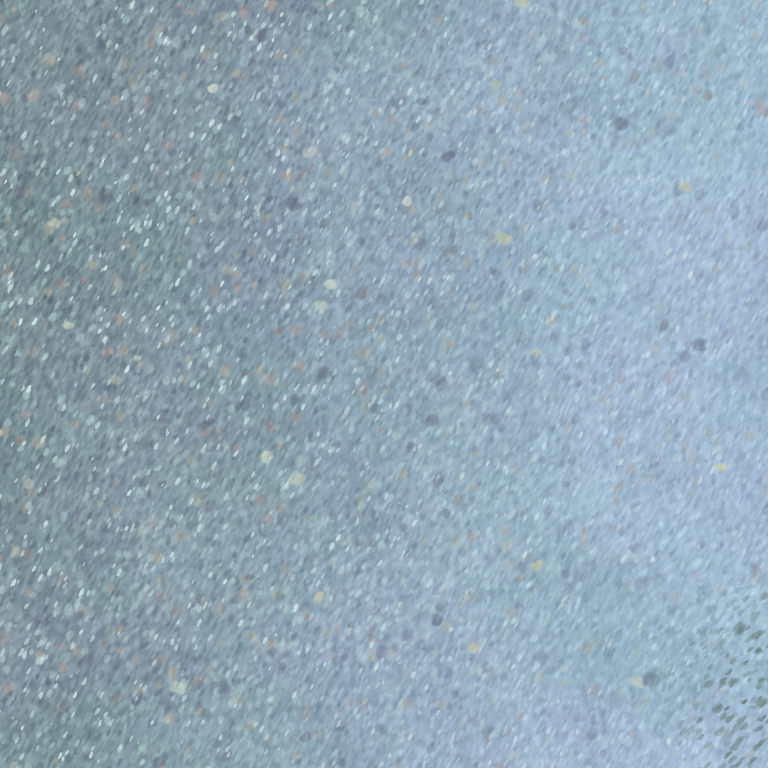
Write a Shadertoy shader that draws this texture.

```glsl
// Blue-grey wet asphalt: fine slanted grains, pale chips and a soft sheen from the right.

const vec3 SHADE_GREY = vec3(0.490, 0.565, 0.592);
const vec3 SHEEN_BLUE = vec3(0.625, 0.728, 0.815);
const vec2 STREAK_DIR = vec2(0.47, 0.883);

vec3 hash3(vec2 cell, float seed) {
    vec3 p = fract(vec3(cell.xyx + seed * 17.3) * vec3(0.1031, 0.1030, 0.0973));
    p += dot(p, p.yxz + 33.33);
    return fract((p.xxy + p.yzz) * p.zyx);
}

float valueNoise(vec2 p, float seed) {
    vec2 cell = floor(p), f = fract(p);
    f = f * f * (3.0 - 2.0 * f);
    float low = mix(hash3(cell, seed).x, hash3(cell + vec2(1, 0), seed).x, f.x);
    float high = mix(hash3(cell + vec2(0, 1), seed).x, hash3(cell + vec2(1, 1), seed).x, f.x);
    return mix(low, high, f.y);
}

// Broad noise centred on zero.
float cloud(vec2 p, float seed) {
    return 0.6 * valueNoise(p, seed) + 0.4 * valueNoise(p * 2.3, seed + 1.0) - 0.5;
}

// Rotates so that y runs along the given direction.
vec2 alignTo(vec2 p, vec2 dir) {
    return vec2(p.x * dir.y - p.y * dir.x, dot(p, dir));
}

// Lays soft, uneven grains over the ground; one possible grain per cell.
vec3 scatter(vec3 ground, vec2 p, float seed, float share, vec3 tintA, vec3 tintB, float opacity) {
    vec2 home = floor(p);
    vec2 bent = p + 0.3 * vec2(valueNoise(p * 2.0, seed + 5.0), valueNoise(p * 2.0, seed + 6.0)) - 0.15;
    for (int j = -1; j <= 1; j++) {
        for (int i = -1; i <= 1; i++) {
            vec2 cell = home + vec2(i, j);
            vec3 place = hash3(cell, seed);
            vec3 kind = hash3(cell, seed + 3.0);
            float radius = mix(0.35, 0.75, place.z);
            float cover = 1.0 - smoothstep(radius * 0.5, radius, length(bent - cell - place.xy));
            cover *= step(kind.x, share) * opacity * mix(0.5, 1.0, kind.z);
            ground = mix(ground, mix(tintA, tintB, kind.y), cover);
        }
    }
    return ground;
}

// Smooth sheen plus faint violet and green blotches.
vec3 groundColor(vec2 uv, float sheen) {
    vec3 color = mix(SHADE_GREY, SHEEN_BLUE, sheen);
    color += cloud(uv * 9.0, 11.0) * 0.07;
    color += cloud(uv * 6.0, 14.0) * vec3(0.035, -0.015, 0.03);
    return color;
}

void mainImage(out vec4 fragColor, in vec2 fragCoord) {
    vec2 uv = fragCoord / iResolution.y;
    vec2 slant = alignTo(uv, STREAK_DIR);
    float sheen = smoothstep(-0.1, 1.0, uv.x - 0.2 * uv.y + 0.1 + 0.2 * cloud(uv * 3.0, 8.0));
    float contrast = mix(1.0, 0.55, sheen);
    vec3 base = groundColor(uv, sheen);
    vec3 color = base;

    // Dense grains in neighbouring shades
    color = scatter(color, slant / vec2(0.0095, 0.0130), 21.0, 0.8,
                    base * vec3(0.80, 0.79, 0.83), base * vec3(1.17, 1.18, 1.15), 0.65 * contrast);
    color = scatter(color, slant / vec2(0.0060, 0.0105), 31.0, 0.8,
                    base * vec3(0.76, 0.78, 0.81), base * vec3(1.24, 1.24, 1.20), 0.75 * contrast);

    // Tinted pebbles: warm, violet and pale green
    color = scatter(color, slant / vec2(0.0130, 0.0150), 41.0, 0.08,
                    vec3(0.68, 0.58, 0.56), vec3(0.70, 0.70, 0.60), 0.6 * contrast);
    color = scatter(color, slant / vec2(0.0130, 0.0170), 51.0, 0.07,
                    vec3(0.40, 0.43, 0.51), vec3(0.46, 0.50, 0.58), 0.6 * contrast);
    color = scatter(color, slant / vec2(0.0090, 0.0130), 61.0, 0.10,
                    vec3(0.64, 0.76, 0.76), vec3(0.72, 0.82, 0.82), 0.65 * contrast);

    // Bright slivers and rare larger stones
    color = scatter(color, slant / vec2(0.0048, 0.0105), 71.0, 0.07,
                    vec3(0.74, 0.84, 0.86), vec3(0.88, 0.95, 0.95), 0.85 * contrast);
    color = scatter(color, uv / vec2(0.0190, 0.0150), 81.0, 0.008,
                    vec3(0.74, 0.76, 0.66), vec3(0.86, 0.90, 0.84), 0.8);
    color = scatter(color, uv / vec2(0.0200, 0.0180), 91.0, 0.006,
                    vec3(0.36, 0.38, 0.46), vec3(0.43, 0.47, 0.55), 0.6);

    // Dark mossy specks in the lower right corner
    float moss = smoothstep(0.80, 1.0, uv.x) * (1.0 - smoothstep(0.08, 0.36, uv.y));
    color = scatter(color, alignTo(uv, vec2(0.75, 0.66)) / vec2(0.0070, 0.0140), 101.0, 0.4,
                    vec3(0.36, 0.44, 0.42), vec3(0.48, 0.58, 0.56), 0.8 * moss);

    // Fine blurred streaks
    float streak = valueNoise(slant / vec2(0.0032, 0.0090), 111.0) - 0.5;
    color += streak * mix(0.11, 0.08, sheen);

    fragColor = vec4(clamp(color, 0.0, 1.0), 1.0);
}
```
